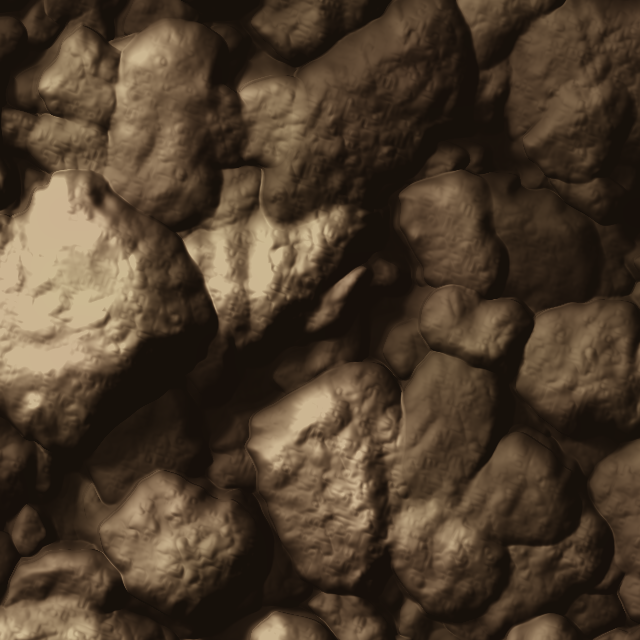
Reproduce this texture procedurally as a Shadertoy shader.

```glsl
// Dry crumbly soil: clods of three sizes piled into a height field,
// roughened with soft billowy crumbs, then lit from the upper left with
// marched soft shadows and tinted along a warm brown ramp.

const vec3 LIGHT = vec3(-0.62, 0.48, 0.62);
const float FLOOR_HEIGHT = -0.06;
const float SEAM = 0.012;

struct Soil {
    float height;
    float albedo;
    float roughness;
};

vec4 hash4(vec2 cell) {
    vec4 q = fract(cell.xyxy * vec4(0.1031, 0.1030, 0.0973, 0.1099));
    q += dot(q, q.wzxy + 33.33);
    return fract((q.xxyz + q.yzzw) * q.zywx);
}

// Two independent channels of value noise
vec2 noise2(vec2 p) {
    vec2 cell = floor(p);
    vec2 f = p - cell;
    f = f * f * (3.0 - 2.0 * f);
    vec2 bottom = mix(hash4(cell).xy, hash4(cell + vec2(1, 0)).xy, f.x);
    vec2 top = mix(hash4(cell + vec2(0, 1)).xy, hash4(cell + vec2(1, 1)).xy, f.x);
    return mix(bottom, top, f.y);
}

// Rounded clod with a softly flattened, tilted top; falls away outside
float clodDome(vec2 q, vec2 tilt) {
    float d = mix(length(q), sqrt(length(q * q)), 0.5);
    float dome = d < 1.0 ? sqrt(1.0 - d * d) : 3.0 * (1.0 - d);
    float facet = 0.8 + 0.75 * dot(q, tilt);
    float blend = clamp(0.5 + 1.6 * (facet - dome), 0.0, 1.0);
    return mix(facet, dome, blend) - 0.31 * blend * (1.0 - blend);
}

// Piles one jittered layer of clods onto the soil with a soft maximum
void pileClods(inout Soil soil, vec2 p, float cells, float base, float seed) {
    vec2 home = floor(p * cells);
    for (int j = -1; j <= 1; j++) {
        for (int i = -1; i <= 1; i++) {
            vec2 cell = home + vec2(i, j);
            vec4 place = hash4(cell + seed);
            vec4 shape = hash4(cell + seed + 57.0);
            vec2 skin = hash4(cell + seed + 91.0).xy;

            vec2 axis = normalize(shape.xy - 0.4995);
            vec2 q = p * cells - cell - 0.15 - 0.7 * place.xy;
            q = vec2(dot(q, axis), dot(q, vec2(-axis.y, axis.x)));
            float radius = mix(0.34, 0.66, place.z);
            q /= radius * vec2(1.0, mix(0.6, 0.95, place.w));

            float lift = 0.4 * (shape.x - 0.5);
            float height = base + (0.9 * radius * clodDome(q, shape.zw - 0.5) + lift) / cells;
            float cover = clamp(0.5 + 0.5 * (height - soil.height) / SEAM, 0.0, 1.0);
            soil.height = mix(soil.height, height, cover) + SEAM * cover * (1.0 - cover);
            soil.albedo = mix(soil.albedo, mix(0.6, 1.05, skin.x), cover);
            soil.roughness = mix(soil.roughness, mix(0.35, 1.0, sqrt(skin.y)), cover);
        }
    }
}

Soil soilAt(vec2 p) {
    // Bend and fray the outlines so that no clod is a plain ellipse
    p += 0.060 * (noise2(p * 5.0 + 11.0) - 0.5);
    p += 0.026 * (noise2(p * 16.0 + 37.0) - 0.5);
    p += 0.009 * (noise2(p * 42.0 + 53.0) - 0.5);
    Soil soil = Soil(FLOOR_HEIGHT, 0.6, 0.8);
    pileClods(soil, p, 10.0, -0.03, 210.0);
    pileClods(soil, p, 5.2, 0.0, 130.0);
    pileClods(soil, p, 2.9, 0.0, 20.0);
    return soil;
}

// Billowy noise: rounded crumbs divided by soft creases
float crumbs(vec2 p) {
    float sum = 0.0;
    float amplitude = 0.019;
    p *= 14.0;
    for (int octave = 0; octave < 4; octave++) {
        float n = 2.0 * noise2(p).x - 1.0;
        sum += amplitude * sqrt(n * n + 0.02);
        p = mat2(1.6, 1.2, -1.2, 1.6) * p + 19.0;
        amplitude *= 0.43;
    }
    return sum;
}

float sunlight(vec2 p, float height, vec3 light) {
    vec2 heading = normalize(light.xy);
    float slope = light.z / length(light.xy);
    float blocked = 0.0;
    for (int i = 1; i <= 10; i++) {
        float t = 0.022 * float(i);
        float rise = soilAt(p + heading * t).height - height - slope * t;
        blocked = max(blocked, rise / (0.025 + 0.2 * t));
    }
    return 1.0 - smoothstep(0.0, 1.0, blocked);
}

// Dark umber through tan to pale sand
vec3 earthColour(float tone) {
    return tone * (vec3(1.0, 0.67, 0.41) + tone * vec3(0.0, 0.28, 0.38));
}

void mainImage(out vec4 fragColor, in vec2 fragCoord) {
    vec2 p = fragCoord / iResolution.y;
    vec2 stepX = vec2(0.004, 0.0);
    vec3 light = normalize(LIGHT);

    // Surface and its slope
    Soil soil = soilAt(p);
    float crumb = crumbs(p);
    vec2 rise = vec2(soilAt(p + stepX).height, soilAt(p + stepX.yx).height) - soil.height;
    rise += soil.roughness * (vec2(crumbs(p + stepX), crumbs(p + stepX.yx)) - crumb);
    vec3 normal = normalize(vec3(-rise / stepX.x, 1.0));

    // Direct light, shadow, and darkening of deep gaps and creases
    float diffuse = max((dot(normal, light) + 0.12) / 1.12, 0.0);
    float shadow = mix(0.28, 1.0, sunlight(p, soil.height + 0.006, light));
    float depth = mix(0.35, 1.0, smoothstep(FLOOR_HEIGHT, 0.13, soil.height));
    float crease = mix(0.85, 1.08, smoothstep(0.004, 0.02, crumb));
    float exposure = mix(1.08, 0.76, smoothstep(0.4, 1.25, 0.6 * (p.x + p.y)));
    float energy = diffuse * shadow * depth * crease * exposure * soil.albedo;

    // Faint mottling, then a curve that keeps highlights scarce
    vec2 mottle = noise2(p * 9.0 + 71.0) - 0.5;
    energy *= 1.0 + 0.15 * mottle.x;
    float tone = 0.08 + 0.84 * pow(0.05 + 0.95 * energy, 1.55);
    vec3 colour = earthColour(min(tone, 0.8));
    colour.g *= 1.0 + 0.04 * mottle.y;
    fragColor = vec4(colour, 1.0);
}
```
